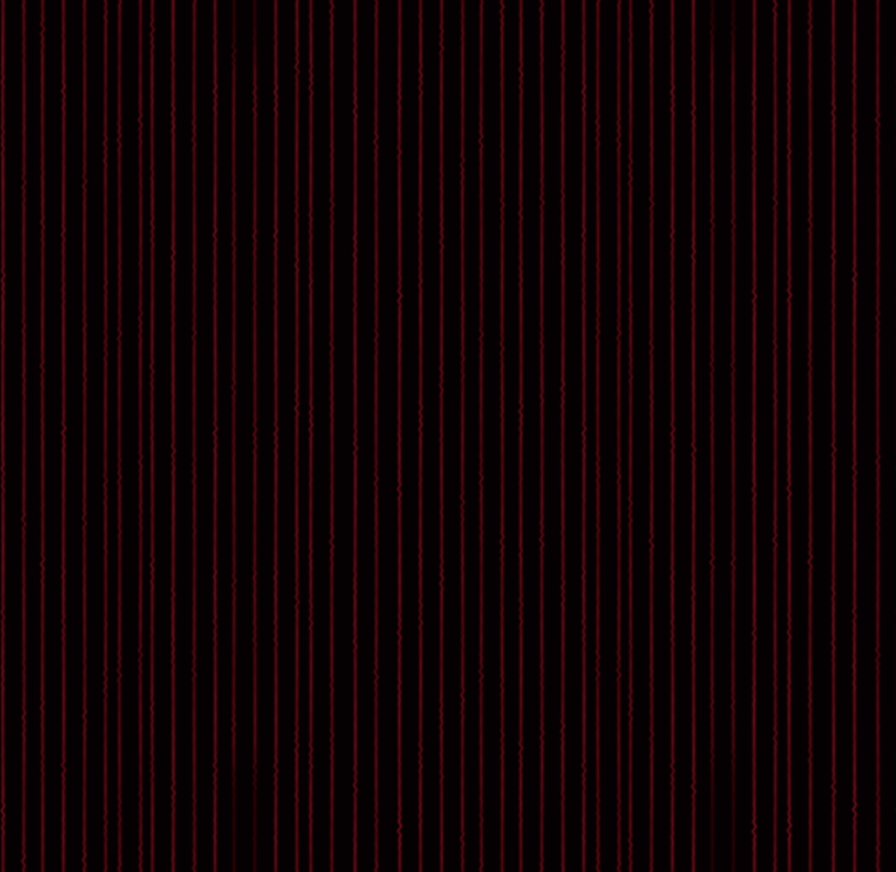
This pattern is drawn by a Shadertoy shader. Its source:

```glsl
const float TAU = 6.2831853;
const float WIDTH = 768.0;      // layout units across the canvas
const int LINE_COUNT = 45;
const int GROUP_SIZE = 24;      // lines before the spacing rhythm restarts
const float GROUP_SPAN = 410.0;
const float PITCH = 18.0;
const vec3 GROUND = vec3(0.018, 0.0, 0.008);
const vec3 HALO = vec3(0.255, 0.0, 0.0);
const vec3 CORE = vec3(0.015, 0.042, 0.066);

float hash(float n) {
    return fract(sin(n * 12.9898 + 4.1) * 437.585);
}

// Line centre: an even pitch with shortened and widened gaps in each group
float lineCentre(int index) {
    float slot = float(index % GROUP_SIZE);
    float shortGaps = 2.0 * step(2.0, slot) + 6.0 * step(6.0, slot)
                    + 8.0 * step(8.0, slot) + 2.0 * step(12.0, slot)
                    + 6.0 * step(16.0, slot);
    float wideGaps = 2.0 * (step(18.0, slot) + step(20.0, slot));
    return 2.5 + GROUP_SPAN * float(index / GROUP_SIZE)
         + PITCH * slot - shortGaps + wideGaps;
}

// Layered sines with whole frequencies, so they wrap vertically
float wave(float y, float cycles, float phase) {
    return sin(TAU * (cycles * y + phase));
}

// Small kinks that come in bursts along a line
float wobble(float y, float seed) {
    float burst = 0.5 + 0.25 * wave(y, 5.0, seed)
                + 0.25 * wave(y, 13.0, seed * 3.7);
    float kink = wave(y, 97.0, seed * 5.3) + 0.6 * wave(y, 61.0, seed * 7.1);
    return 0.15 * wave(y, 3.0, seed * 2.3) + 0.7 * pow(burst, 3.0) * kink;
}

// Uneven brightness, with one pair of lines per group fading near the bottom
float wear(float y, float seed, int slot) {
    float level = 0.9 + 0.2 * seed + 0.06 * wave(y, 7.0, seed * 4.0)
                + 0.05 * wave(y, 43.0, seed * 9.0);
    float worn = float(slot == 12 || slot == 13);
    float nearBottom = smoothstep(0.7, 1.0, cos(TAU * (y - 0.03)));
    return level * (1.0 - worn * (0.12 + 0.45 * nearBottom));
}

float wrappedDistance(float a, float b, float period) {
    return abs(mod(a - b + 0.5 * period, period) - 0.5 * period);
}

// Soft line profile, widened by the pixel footprint
float softLine(float dist, float sigma, float pixel) {
    float variance = sigma * sigma + pixel * pixel / 12.0;
    return sigma * inversesqrt(variance) * exp(-0.5 * dist * dist / variance);
}

void mainImage(out vec4 fragColor, in vec2 fragCoord) {
    vec2 uv = fragCoord / iResolution.xy;
    float pixel = WIDTH / iResolution.x;
    float x = uv.x * WIDTH;
    float glow = 0.0;

    for (int i = 0; i < LINE_COUNT; i++) {
        float centre = lineCentre(i);
        if (wrappedDistance(x, centre, WIDTH) > 8.0 + 3.0 * pixel) continue;
        float seed = hash(float(i));
        float dist = wrappedDistance(x, centre + wobble(uv.y, seed), WIDTH);
        glow += softLine(dist, 1.25, pixel) * wear(uv.y, seed, i % GROUP_SIZE);
    }

    // Red halo with a slightly pinker centre
    vec3 color = GROUND + HALO * glow + CORE * glow * glow;
    fragColor = vec4(color, 1.0);
}
```
